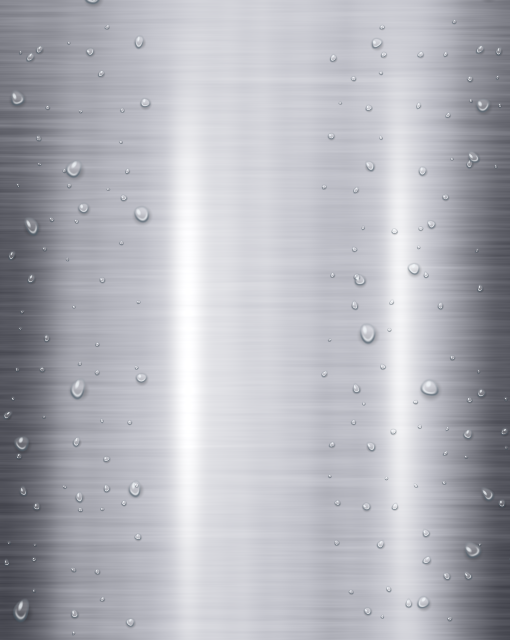
Write a WebGL 2 fragment shader that draws this texture.

```glsl
#version 300 es
precision highp float;
// Brushed steel with two vertical sheens and scattered water drops.
uniform vec2 u_resolution;
out vec4 outColor;

#define GRAIN 0.075
#define SHEEN_LEFT 0.365
#define SHEEN_RIGHT 0.782
#define SHEEN_GAIN 0.13
#define DRY_LEFT 0.29
#define DRY_RIGHT 0.635
#define BIG_CELL 0.088
#define SMALL_CELL 0.045
#define BIG_RADIUS 0.014
#define SMALL_RADIUS 0.0055

// Brightness across the sheet, at the top edge and at mid height
const float TOP[17] = float[17](.52, .56, .61, .67, .72, .77, .82, .83, .82,
                                .81, .79, .77, .79, .79, .70, .58, .50);
const float MID[17] = float[17](.33, .40, .61, .69, .73, .79, .87, .87, .84,
                                .81, .755, .74, .80, .84, .68, .46, .34);

vec2 hash2(vec2 p) {
    vec3 q = fract(vec3(p.xyx) * vec3(.1031, .1030, .0973));
    q += dot(q, q.yzx + 33.33);
    return fract((q.xx + q.yz) * q.zy);
}

float gradientNoise(vec2 p) {
    vec2 i = floor(p), f = fract(p);
    vec2 w = f * f * f * (f * (f * 6. - 15.) + 10.);
    vec2 e = vec2(0, 1);
    float a = dot(hash2(i) * 2. - 1., f);
    float b = dot(hash2(i + e.yx) * 2. - 1., f - e.yx);
    float c = dot(hash2(i + e.xy) * 2. - 1., f - e.xy);
    float d = dot(hash2(i + e.yy) * 2. - 1., f - e.yy);
    return mix(mix(a, b, w.x), mix(c, d, w.x), w.y);
}

float stop(int i, float blend) {
    i = clamp(i, 0, 16);
    return mix(TOP[i], MID[i], blend);
}

// Catmull-Rom curve through the brightness stops
float profile(float x, float blend) {
    float s = clamp(x, 0., .9999) * 16., t = fract(s);
    int i = int(s);
    float a = stop(i - 1, blend), b = stop(i, blend);
    float c = stop(i + 1, blend), d = stop(i + 2, blend);
    return b + .5 * t * (c - a + t * (2. * a - 5. * b + 4. * c - d
             + t * (3. * (b - c) + d - a)));
}

float bell(float x, float width) { return exp(-x * x / (width * width)); }

// Fine horizontal scratches in several scales
float brushed(vec2 p) {
    float sum = 0., gain = 1.;
    vec2 freq = vec2(2.5, 70.);
    for (int i = 0; i < 4; i++) {
        sum += gain * gradientNoise(p * freq + float(i) * 17.3);
        freq *= vec2(1.7, 1.75);
        gain *= .8;
    }
    return sum;
}

vec3 steel(vec2 uv, vec2 p) {
    float blend = 1. - smoothstep(.55, 1.02, uv.y);
    float v = profile(uv.x, blend);
    float reach = (1. - smoothstep(.6, 1., uv.y)) * smoothstep(-.2, .4, uv.y);
    v += SHEEN_GAIN * reach * (bell(uv.x - SHEEN_LEFT, .032)
                             + .9 * bell(uv.x - SHEEN_RIGHT, .025));
    v -= .045 * (1. - smoothstep(0., .4, uv.y));
    v += .025 * gradientNoise(vec2(uv.x * 24., uv.y * 1.5));
    v += GRAIN * brushed(p) * mix(1., .25, smoothstep(.45, .95, v));
    vec3 coolTint = vec3(-.004, 0., .034) * (1. - smoothstep(.72, 1., v) * .8);
    return clamp(vec3(v) + coolTint, 0., 1.);
}

// One jittered grid of drops laid over the colour beneath
vec3 addDrops(vec3 col, vec2 p, float aspect, float cell, float radius,
              float jitter, float density, float seed) {
    vec2 id = floor(p / cell);
    vec2 place = hash2(id + seed), shape = hash2(id + seed + 41.7);
    vec2 pick = hash2(id + seed + 83.1);
    vec2 centre = (id + .5 + (place - .5) * 2. * jitter) * cell;
    float u = centre.x / aspect;
    if (pick.x > density || (u > DRY_LEFT && u < DRY_RIGHT)) return col;

    float size = radius * mix(.4, 1., pick.y * pick.y);
    float angle = (shape.x - .5) * 1.8, ca = cos(angle), sa = sin(angle);
    vec2 d = (p - centre) / size;
    vec2 q = mat2(ca, -sa, sa, ca) * d;
    float stretch = mix(.85, 1.4, shape.y);
    q *= vec2(sqrt(stretch) * (1. + .25 * shape.x * q.y / (1. + abs(q.y))), 1. / stretch);
    float r = length(q) * (1. + .06 * sin(3. * atan(q.y, q.x) + 6.28 * place.x));
    float soft = max(1.2 / (u_resolution.y * size), .05);
    float body = 1. - smoothstep(1. - soft, 1. + soft, r);

    // Contact shadow, lens body, dark rim, lower glow and glint
    float shadow = 1. - smoothstep(.6, 1.5, length(d + vec2(-.1, .3)));
    col *= 1. - .2 * shadow * (1. - body);
    float lower = smoothstep(.5, -.8, d.y / 1.2 + .0) ;
    vec3 water = mix(col * .78 + .02, col * .82 + .2, 1. - lower * .55);
    float rim = smoothstep(.62, .98, r);
    water = mix(water, vec3(.27, .34, .39), rim * mix(.25, .85, lower));
    float crescent = bell(r - .66, .13) * smoothstep(.1, -.6, q.y);
    float glint = 1. - smoothstep(.12, .5, length((q - vec2(-.3, .35)) * vec2(1.3, .9)));
    water = mix(water, vec3(.95, .97, .98), clamp(.65 * crescent + .85 * glint, 0., 1.));
    return mix(col, water, body * .92);
}

void main() {
    vec2 uv = gl_FragCoord.xy / u_resolution;
    vec2 p = gl_FragCoord.xy / u_resolution.y;
    float aspect = u_resolution.x / u_resolution.y;
    vec3 col = steel(uv, p);
    col = addDrops(col, p, aspect, SMALL_CELL, SMALL_RADIUS, .32, .5, 7.);
    col = addDrops(col, p, aspect, BIG_CELL, BIG_RADIUS, .2, .62, 23.);
    outColor = vec4(col, 1.);
}
```
